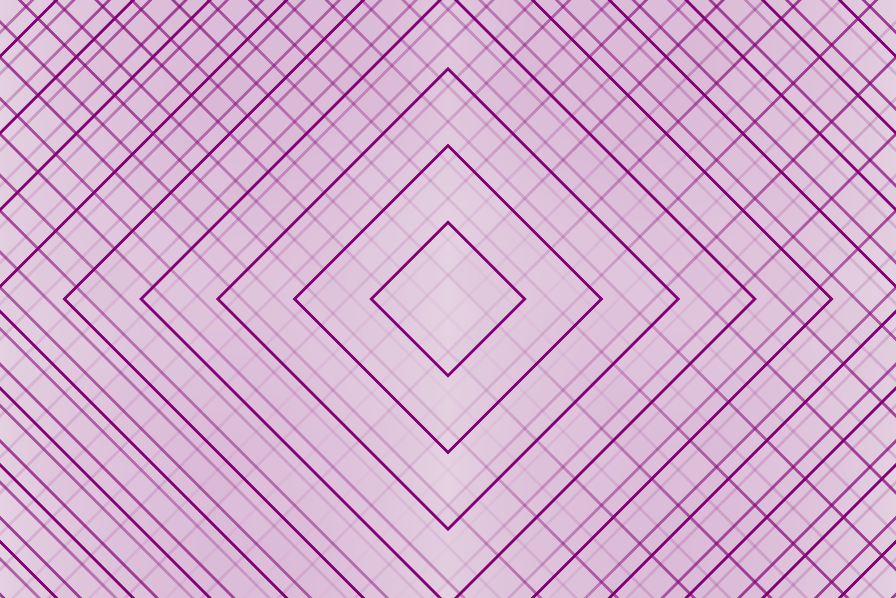
This background is drawn by a Shadertoy shader. Its source:

```glsl
// Concentric plum diamonds over a fading diagonal lattice on pale mauve.

const vec3 PALE  = vec3(0.895, 0.825, 0.885);
const vec3 MAUVE = vec3(0.860, 0.735, 0.848);
const vec3 PLUM  = vec3(0.510, 0.010, 0.455);

const float SPACING    = 0.1283;  // distance between rings along an axis
const float HALF_WIDTH = 0.0024;  // half the line thickness
const float SIDE_SHIFT = 0.040;   // offset of the first lattice
const float TOP_SHIFT  = -0.029;  // offset of the second lattice
const float PI = 3.14159265;

float hash(vec2 p) {
    return fract(sin(dot(p, vec2(127.1, 311.7))) * 43758.5453);
}

// Coverage of 45 degree lines repeated along a diagonal coordinate
float diagonalLines(float coord, float shift, float halfWidth, float pixel) {
    float cell = fract((coord - shift) / SPACING + 0.5) - 0.5;
    float dist = abs(cell) * SPACING * 0.70711;
    return 1.0 - smoothstep(halfWidth - 0.5 * pixel, halfWidth + 0.5 * pixel, dist);
}

// Concentric diamonds, leaving out the degenerate one at the center
float diamondRings(float radius, float pixel) {
    return diagonalLines(radius, 0.0, HALF_WIDTH, pixel) * step(0.5 * SPACING, radius);
}

// Pale center and sides, with a deeper band between them
vec3 backdrop(vec2 p, float halfAspect) {
    float band = pow(abs(sin(PI * p.x / halfAspect)), 0.8);
    float vertical = mix(0.65, 1.0, smoothstep(0.0, 0.35, abs(p.y)));
    float upper = 0.45 * smoothstep(0.08, 0.4, p.y) * (1.0 - smoothstep(0.0, 0.5, abs(p.x)));
    return mix(PALE, MAUVE, clamp(0.12 + 0.85 * band * vertical + upper, 0.0, 1.0));
}

void mainImage(out vec4 fragColor, in vec2 fragCoord) {
    float pixel = 1.0 / iResolution.y;
    vec2 p = (fragCoord - 0.5 * iResolution.xy) * pixel;
    float halfAspect = 0.5 * iResolution.x * pixel;

    // Diagonal coordinates: falling lines keep u, rising lines keep v
    float u = p.x + p.y;
    float v = p.x - p.y;
    float radius = abs(p.x) + abs(p.y);

    // Background with slight tone changes between lattice cells
    vec3 color = backdrop(p, halfAspect);
    vec2 cell = floor(vec2(u - SIDE_SHIFT, v + SIDE_SHIFT) / SPACING);
    color += (hash(cell) - 0.5) * vec3(0.010, 0.020, 0.012);

    // Lattices gain strength outward; rising lines fade at lower left
    float fade = 0.08 + 0.62 * smoothstep(0.05, 1.05, radius);
    float risingFade = fade * mix(0.2, 1.0, smoothstep(-0.55, 0.0, u));
    float topWeight = mix(0.25, 0.9, smoothstep(-0.3, 0.5, -v));
    for (int i = 0; i < 2; i++) {
        float shift  = i == 0 ? SIDE_SHIFT : TOP_SHIFT;
        float weight = i == 0 ? 1.0 : topWeight;
        float falling = diagonalLines(u, shift, HALF_WIDTH, pixel);
        float rising  = diagonalLines(v, -shift, HALF_WIDTH, pixel);
        color = mix(color, PLUM, falling * fade * weight);
        color = mix(color, PLUM, rising * risingFade * weight);
    }

    // Strong diamonds on top
    color = mix(color, PLUM, diamondRings(radius, pixel));
    fragColor = vec4(color, 1.0);
}
```
